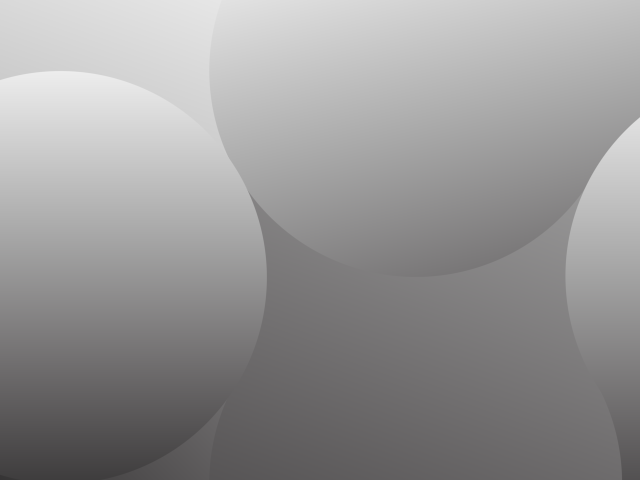
Write a Shadertoy shader that draws this background.

```glsl
// Four large tangent discs in a honeycomb packing, shaded with soft grey ramps.
// Each gap between the discs has its own linear ramp; discs are then laid on top
// with antialiased distance-function edges. Units: canvas height = 1.

const float RADIUS = 0.430;

// Linear grey ramp: value at an anchor point plus a constant slope.
float ramp(vec2 p, vec2 anchor, float value, vec2 slope) {
    return value + dot(p - anchor, slope);
}

// Smooth coverage of a disc, one pixel wide at the rim.
float disc(vec2 p, vec2 center) {
    float pixel = 1.0 / iResolution.y;
    return smoothstep(0.7 * pixel, -0.7 * pixel, length(p - center) - RADIUS);
}

void mainImage(out vec4 fragColor, in vec2 fragCoord) {
    vec2 p = fragCoord / iResolution.y;

    // Shading ramps
    float upper      = ramp(p, vec2(0.868, 1.0), 0.83, vec2(-0.138, 0.61));
    float upperLeft  = ramp(p, vec2(0.0, 1.0), 0.85, vec2(0.115, 0.32));
    float lower      = ramp(p, vec2(0.868, 0.401), 0.50, vec2(0.104, 0.288));
    float lowerLeft  = ramp(p, vec2(0.472, 0.167), 0.43, vec2(0.346));
    float leftShade  = ramp(p, vec2(0.0, 0.851), 0.93, vec2(0.0, 0.805));
    float rightShade = ramp(p, vec2(0.0, 0.427), 0.64, vec2(0.0, 0.737));

    // Gaps: the region borders pass through the points where discs touch
    bool leftHalf = p.x < 0.868;
    float grey = lower;
    if (p.y > 0.637) grey = leftHalf ? upperLeft : upper;
    else if (p.y < 0.207) grey = leftHalf ? lowerLeft : rightShade;

    // Discs, back to front
    grey = mix(grey, lower, disc(p, vec2(0.866, -0.006)));
    grey = mix(grey, upper, disc(p, vec2(0.866, 0.853)));
    grey = mix(grey, rightShade, disc(p, vec2(1.608, 0.425)));
    grey = mix(grey, leftShade, disc(p, vec2(0.126, 0.422)));

    // Slightly warm shadows
    vec3 shadowTint = vec3(1.0, 0.975, 0.985);
    vec3 color = grey * mix(shadowTint, vec3(1.0), smoothstep(0.3, 0.7, grey));
    fragColor = vec4(clamp(color, 0.0, 1.0), 1.0);
}
```
